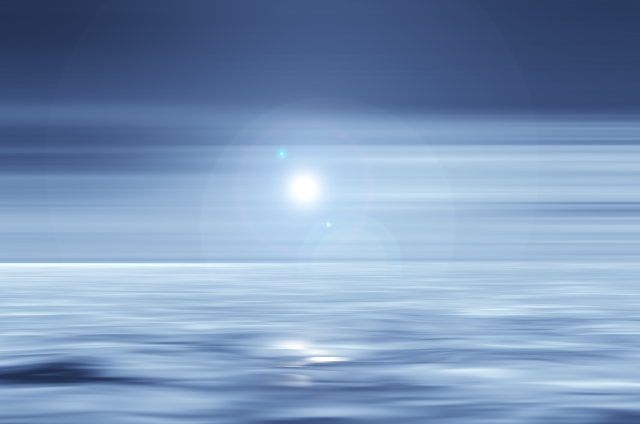
Reproduce this background procedurally as a WebGL 1 fragment shader.

```glsl
precision highp float;

uniform vec2 u_resolution;

const float HORIZON = 0.379;
const vec2 SUN = vec2(0.713, 0.555);

float hash(vec2 cell) {
  vec3 h = fract(vec3(cell.xyx) * vec3(0.1031, 0.1030, 0.0973));
  h += dot(h, h.yzx + 33.33);
  return fract((h.x + h.y) * h.z);
}

float noise(vec2 p) {
  vec2 cell = floor(p);
  vec2 f = fract(p);
  f = f * f * (3.0 - 2.0 * f);
  float low = mix(hash(cell), hash(cell + vec2(1.0, 0.0)), f.x);
  float high = mix(hash(cell + vec2(0.0, 1.0)), hash(cell + 1.0), f.x);
  return mix(low, high, f.y);
}

// Layered noise centred on zero
float fbm(vec2 p) {
  float sum = 0.0;
  float gain = 0.5;
  for (int i = 0; i < 3; i++) {
    sum += gain * (noise(p) - 0.5);
    p = p * 2.03 + 7.1;
    gain *= 0.55;
  }
  return sum;
}

float fall(float start, float end, float x) {
  return 1.0 - smoothstep(start, end, x);
}

float bump(float x, float center, float width) {
  float d = (x - center) / width;
  return exp(-d * d);
}

float blob(vec2 p, vec2 center, vec2 size) {
  return bump(p.x, center.x, size.x) * bump(p.y, center.y, size.y);
}

// Brightness 0..1 to the blue colour ramp
vec3 palette(float tone) {
  float t = clamp(tone, 0.0, 1.1) * 5.0;
  vec3 c = mix(vec3(0.13, 0.19, 0.32), vec3(0.25, 0.34, 0.52), clamp(t, 0.0, 1.0));
  c = mix(c, vec3(0.39, 0.51, 0.68), clamp(t - 1.0, 0.0, 1.0));
  c = mix(c, vec3(0.55, 0.67, 0.81), clamp(t - 2.0, 0.0, 1.0));
  c = mix(c, vec3(0.67, 0.78, 0.88), clamp(t - 3.0, 0.0, 1.0));
  return mix(c, vec3(0.84, 0.92, 0.97), clamp(t - 4.0, 0.0, 1.5));
}

float skyTone(vec2 uv) {
  float left = 0.01 + 0.19 * fall(0.68, 0.95, uv.y) + 0.46 * fall(0.46, 0.65, uv.y);
  left += 0.1 * bump(uv.y, 0.735, 0.025) + 0.08 * bump(uv.y, 0.58, 0.008);
  float right = 0.05 + 0.08 * fall(0.75, 1.0, uv.y);
  right += 0.34 * fall(0.68, 0.76, uv.y) + 0.27 * fall(0.62, 0.665, uv.y);
  right += 0.1 * bump(uv.y, 0.65, 0.008) + 0.12 * bump(uv.y, 0.54, 0.006);
  float edge = smoothstep(0.6, 0.95, uv.x);
  right -= 0.2 * bump(uv.y, 0.512, 0.02) * edge;
  float tone = mix(left, right, smoothstep(0.08, 0.72, uv.x));
  tone += 0.15 * bump(uv.x, 0.48, 0.27) * smoothstep(0.3, 0.55, uv.y);

  // Wind-drawn cloud streaks, finest at the right
  float broad = noise(vec2(uv.x * 1.5, uv.y * 45.0)) - 0.5;
  float fine = noise(vec2(uv.x * 2.0 + 3.0, uv.y * 165.0)) - 0.5;
  float cloud = fall(0.62, 0.78, uv.y);
  tone += broad * (0.1 * cloud + 0.01);
  tone += fine * (cloud * mix(0.05, 0.2, edge) + 0.01);
  return tone - 0.1 * bump(uv.y, 0.387, 0.005);
}

float waterTone(vec2 uv, float ripple, float depth) {
  float tone = 0.86 - 0.65 * depth - 1.0 * depth * depth;
  tone += ripple * mix(0.12, 1.15, smoothstep(0.0, 0.24, depth));
  tone += 0.1 * (noise(uv * vec2(9.0, 150.0)) - 0.5) * smoothstep(0.01, 0.06, depth);
  tone += fall(0.1, 0.65, uv.x) * (0.1 * bump(depth, 0.0, 0.05) + 0.22 * bump(depth, 0.0, 0.008));
  tone -= 0.09 * bump(uv.y, 0.352, 0.012) * smoothstep(0.5, 0.9, uv.x);
  // Broad swells and the smooth light between them
  vec2 p = uv + vec2(0.0, ripple * 0.05);
  tone -= 0.36 * blob(p, vec2(0.05, 0.095), vec2(0.2, 0.024));
  tone -= 0.34 * blob(p, vec2(0.56, 0.085), vec2(0.19, 0.016));
  tone -= 0.16 * blob(p, vec2(1.0, 0.18), vec2(0.14, 0.035));
  tone += 0.4 * blob(p, vec2(0.53, 0.022), vec2(0.1, 0.015));
  return tone + 0.26 * blob(p, vec2(0.8, 0.07), vec2(0.16, 0.022));
}

// Faint lens disc with a slightly brighter rim
float lensDisc(vec2 p, vec2 center, float radius) {
  float d = length(p - center);
  return 0.7 * fall(radius - 0.004, radius + 0.004, d) + 0.25 * bump(d, radius, 0.006);
}

void main() {
  vec2 uv = gl_FragCoord.xy / u_resolution;
  float aspect = u_resolution.x / u_resolution.y;
  vec2 p = vec2((uv.x - 0.5) * aspect + 0.75, uv.y);

  // Water in perspective, joined to the sky at the horizon
  float depth = max(HORIZON - uv.y, 0.0);
  float z = 1.0 / (depth + 0.11);
  vec2 wave = vec2((p.x - 0.75) * z * 1.1, z * 5.5) + 20.0;
  float ripple = fbm(wave + vec2(0.0, 2.2 * fbm(wave * 0.6)));
  float sky = smoothstep(HORIZON - 0.002, HORIZON + 0.002, uv.y);
  vec3 color = palette(mix(waterTone(uv, ripple, depth), skyTone(uv), sky));

  // Sun and its glow
  float d = length(p - SUN);
  color = mix(color, vec3(0.74, 0.87, 1.0), 0.6 * exp(-d * d / 0.019) * sky);
  color = mix(color, vec3(1.0), min(1.0, 1.15 * exp(-d * d / 0.0021)));

  // Broken reflection
  float sparkle = smoothstep(0.3, 0.7, noise(vec2(p.x * 9.0, p.y * 75.0 + ripple * 3.0)));
  float glint = blob(p + vec2(ripple * 0.2, 0.0), vec2(0.72, 0.15), vec2(0.08, 0.05));
  color = mix(color, vec3(1.0), clamp(glint * (0.3 + 1.0 * sparkle + ripple), 0.0, 1.0));

  // Lens halos and small flares
  float above = smoothstep(0.28, 0.42, uv.y);
  color += vec3(0.018, 0.02, 0.018) * above * lensDisc(p, vec2(0.768, 0.47), 0.3);
  color += 0.012 * above * lensDisc(p, vec2(0.684, 0.61), 0.582);
  color += vec3(0.015, 0.03, 0.02) * above * lensDisc(p, vec2(0.82, 0.375), 0.122);
  color += vec3(0.03, 0.02, 0.0) * above * lensDisc(p, vec2(0.82, 0.375), 0.088);
  color += vec3(0.026, 0.0, 0.008) * above * bump(d, 0.156, 0.009);
  color += vec3(-0.05, 0.11, 0.07) * lensDisc(p, vec2(0.66, 0.637), 0.011);
  color += vec3(0.2, 0.25, 0.2) * bump(length(p - vec2(0.66, 0.637)), 0.0, 0.003);
  color += vec3(0.15, 0.25, 0.15) * bump(length(p - vec2(0.77, 0.47)), 0.0, 0.004);

  gl_FragColor = vec4(clamp(color, 0.0, 1.0), 1.0);
}
```
